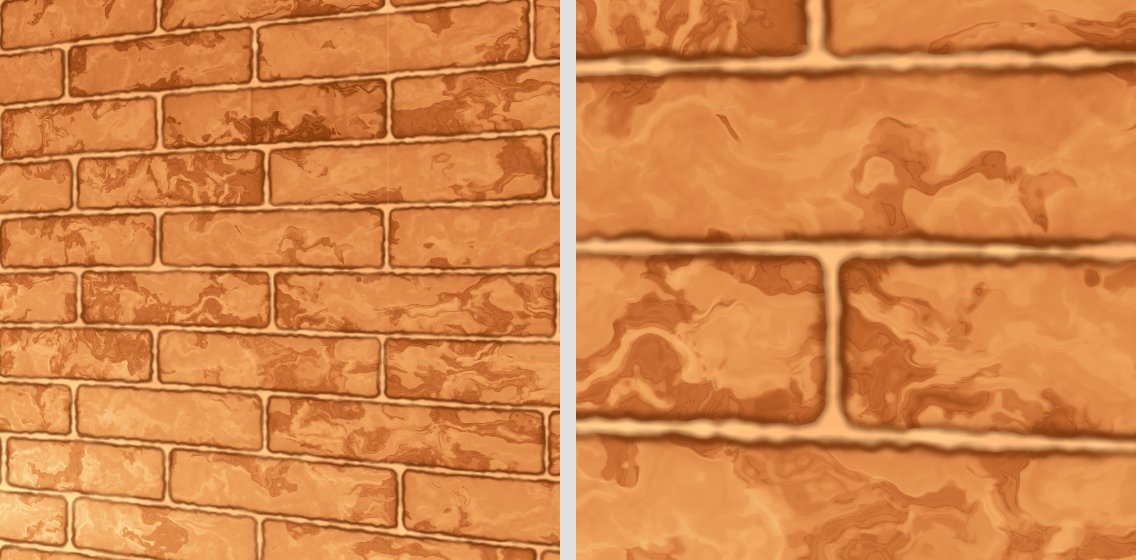
Left, the full canvas; right, a detail of the centre.
Reproduce this texture procedurally as a WebGL 2 fragment shader.

```glsl
#version 300 es
precision highp float;
// A weathered orange brick wall seen at an angle: rows fan out to the right.
// The canvas is projected to wall units, split into staggered rounded bricks,
// then stained with warped noise and lit by a warm glow from the lower left.

#define HORIZON 0.518
#define ROW_HEIGHT 0.097
#define ROW_SPREAD 0.0275
#define BRICK_LENGTH 0.246
#define FORESHORTEN 0.605
#define FIRST_JOINT 0.1207
#define MORTAR_HALF 0.0048
#define CORNER 0.012
#define GROOVE 0.0032
#define ROW_JITTER 0.08
#define GLOW_POS vec2(0.0, 0.12)

uniform vec2 u_resolution;
out vec4 fragColor;

const vec3 UMBER = vec3(0.55, 0.25, 0.06);
const vec3 RUST = vec3(0.75, 0.39, 0.17);
const vec3 CLAY = vec3(0.87, 0.53, 0.28);
const vec3 SAND = vec3(0.94, 0.65, 0.37);
const vec3 CREAM = vec3(0.99, 0.84, 0.59);
const vec3 MORTAR = vec3(0.89, 0.63, 0.40);

float hash(vec2 p) {
  vec3 q = fract(p.xyx * 0.1031);
  q += dot(q, q.yzx + 33.33);
  return fract((q.x + q.y) * q.z);
}

float noise(vec2 p) {
  vec2 i = floor(p), f = fract(p);
  f = f * f * (3.0 - 2.0 * f);
  return mix(mix(hash(i), hash(i + vec2(1, 0)), f.x),
             mix(hash(i + vec2(0, 1)), hash(i + vec2(1, 1)), f.x), f.y);
}

float fbm(vec2 p) {
  float sum = 0.0, amp = 0.533;
  for (int i = 0; i < 4; i++) {
    sum += amp * noise(p);
    p = mat2(1.6, 1.2, -1.2, 1.6) * p + 7.3;
    amp *= 0.5;
  }
  return sum;
}

float roundedBox(vec2 p, vec2 halfSize, float r) {
  vec2 q = abs(p) - halfSize + r;
  return length(max(q, 0.0)) + min(max(q.x, q.y), 0.0) - r;
}

// Clay colours from dark (0) to bright (1)
vec3 ramp(float t) {
  t = clamp(t, 0.0, 1.0) * 4.0;
  vec3 c = mix(UMBER, RUST, clamp(t, 0.0, 1.0));
  c = mix(c, CLAY, clamp(t - 1.0, 0.0, 1.0));
  c = mix(c, SAND, clamp(t - 2.0, 0.0, 1.0));
  return mix(c, CREAM, clamp(t - 3.0, 0.0, 1.0));
}

void main() {
  vec2 p = gl_FragCoord.xy / u_resolution;
  float aa = 1.0 / min(u_resolution.x, u_resolution.y);

  // Perspective wall coordinates, one brick per unit cell
  float rowSize = ROW_HEIGHT + ROW_SPREAD * p.x;
  float depth = 1.0 + FORESHORTEN * p.x;
  vec2 wall = vec2((p.x / depth - FIRST_JOINT) / BRICK_LENGTH, (p.y - HORIZON) / rowSize);
  wall.y += 0.07 * (noise(vec2(p.x * 6.0, 3.0)) - 0.5);
  float row = floor(wall.y);
  wall.x += 0.5 * (1.0 - mod(row, 2.0)) + ROW_JITTER * (hash(vec2(row, 9.0)) - 0.5);
  vec2 id = floor(wall), cell = fract(wall);

  // Brick outline with chipped edges, measured in canvas units
  vec2 cellSize = vec2(BRICK_LENGTH * depth * depth, rowSize);
  float d = roundedBox((cell - 0.5) * cellSize, 0.5 * cellSize - MORTAR_HALF, CORNER);
  d += 0.005 * (fbm(p * 38.0) - 0.5) + 0.003 * (noise(p * 110.0) - 0.5);

  // Broad light across the wall
  float glow = exp(-2.6 * length((p - GLOW_POS) * vec2(1.1, 1.5)));
  float rough = hash(id + 17.0);
  float tone = 0.52 + 0.40 * glow + 0.13 * (0.45 - p.y) + 0.08 * (hash(id + 41.0) - 0.5);

  // Stains, flakes and folded cracks differ from brick to brick
  vec2 grain = vec2(wall.x * 3.4, wall.y) + id.yx * vec2(5.7, 3.1);
  vec2 warp = vec2(fbm(grain * 2.2 + 4.0), fbm(grain * 2.2 + 19.0)) - 0.5;
  grain += 1.1 * warp;
  float blotch = fbm(grain * vec2(1.5, 2.4));
  float flake = fbm(grain * vec2(5.0, 7.0) + 31.0);
  float rim = exp(min(d, 0.0) / 0.012);
  float stain = smoothstep(0.0, 0.06, blotch - 0.66 + 0.21 * rough + 0.10 * rim);
  float crack = 1.0 - smoothstep(0.0, 0.045, abs(flake - 0.46));
  float chip = smoothstep(0.56, 0.64, flake);
  tone -= stain * (0.20 + 0.12 * crack);
  tone += (flake - 0.5) * (0.22 + 0.55 * rough * stain);
  tone += chip * (0.05 + 0.13 * rough * stain);
  tone += 0.08 * (1.0 - stain) * smoothstep(0.45, 0.60, blotch + 0.2 * warp.x);
  tone += 0.04 * (noise(p * 180.0) - 0.5) - 0.14 * rim;

  // One stretcher is butted from two short pieces
  float butted = float(id == vec2(1.0, 2.0));
  float butt = (cell.x - 0.45) * cellSize.x + 0.004 * (noise(p * 50.0) - 0.5);
  tone -= butted * (0.10 * smoothstep(-0.003, 0.003, butt) + 0.15 * exp(-butt * butt / 0.00001));
  vec3 color = ramp(tone);

  // Pale mortar bead between dark grooves
  float streak = fbm(p * vec2(22.0, 60.0));
  vec3 mortar = mix(MORTAR, CREAM, clamp(0.85 * glow + 0.9 * (streak - 0.48), 0.0, 1.0));
  mortar *= 0.90 + 0.22 * smoothstep(0.0, 0.005, d);
  color = mix(color, mortar, smoothstep(-aa, aa, d));
  float groove = exp(-pow((d + 0.0015) / GROOVE, 2.0));
  float depthMark = smoothstep(0.18, 0.65, noise(p * 27.0 + id * 3.0));
  color = mix(color, UMBER * 0.88, groove * (0.50 + 0.42 * depthMark) * (1.0 - 0.35 * glow));

  // Faint upright seam, strongest near the top
  float seam = exp(-pow((p.x - 0.693) / 0.0018, 2.0));
  color = mix(color, SAND, seam * (0.12 + 0.30 * smoothstep(0.4, 1.0, p.y)));
  fragColor = vec4(color, 1.0);
}
```
